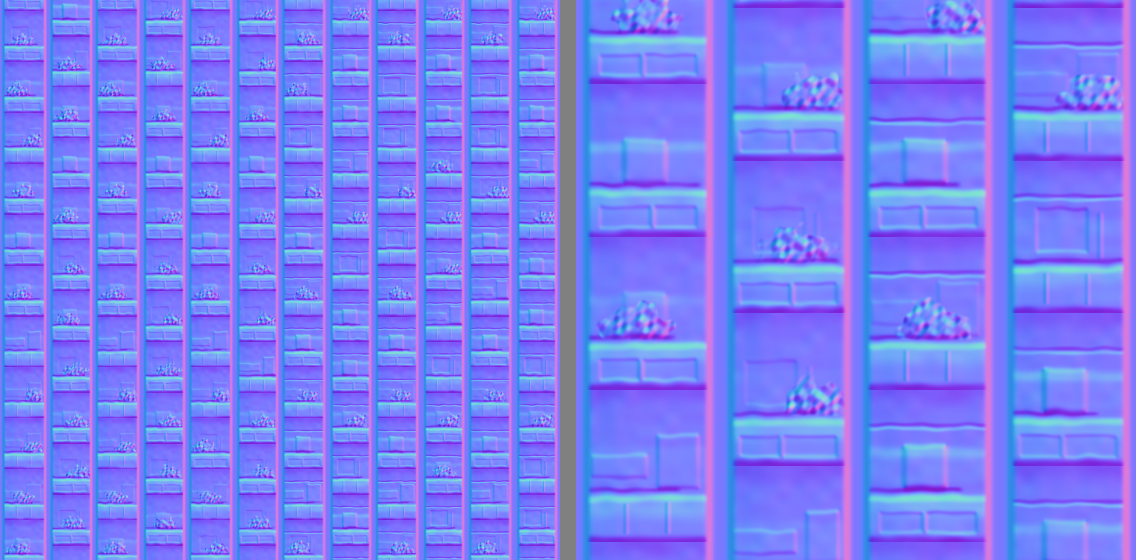
Left, the full canvas; right, a detail of the centre.
A WebGL 2 fragment shader for this texture map:

```glsl
#version 300 es
precision highp float;
// Normal map of an apartment facade: 12 bays by 11 floors, every other bay
// shifted by half a floor. Each bay sums the surface slopes of its pillars,
// balcony rails, windows and plants, then encodes the normal as a colour.

uniform vec2 u_resolution;
out vec4 fragColor;

const vec2 GRID = vec2(12.0, 11.0);
const vec2 CELL = vec2(64.0, 70.0);   // local units inside one bay

float hash(vec2 p) {
    vec3 q = fract(p.xyx * vec3(0.1031, 0.1030, 0.0973));
    q += dot(q, q.yzx + 33.33);
    return fract((q.x + q.y) * q.z);
}

float noise(vec2 p) {
    vec2 i = floor(p), f = fract(p);
    f = f * f * (3.0 - 2.0 * f);
    vec2 e = vec2(1.0, 0.0);
    return mix(mix(hash(i), hash(i + e), f.x),
               mix(hash(i + e.yx), hash(i + e.xx), f.x), f.y);
}

vec2 noiseSlope(vec2 p) {
    float e = 0.4, n = noise(p);
    return (n - vec2(noise(p + vec2(e, 0.0)), noise(p + vec2(0.0, e)))) / e;
}

float ridge(float d, float w) { return exp(-d * d / (w * w)); }

float span(float x, float lo, float hi, float soft) {
    return smoothstep(lo - soft, lo + soft, x) * (1.0 - smoothstep(hi - soft, hi + soft, x));
}

// Slopes along the four bevelled sides of a raised rectangle
vec2 panel(vec2 p, vec2 lo, vec2 hi, float w) {
    vec2 sides = vec2(ridge(p.x - hi.x, w) - ridge(p.x - lo.x, w),
                      ridge(p.y - hi.y, w) - ridge(p.y - lo.y, w));
    return sides * vec2(span(p.y, lo.y, hi.y, 1.0), span(p.x, lo.x, hi.x, 1.0));
}

// Thin groove: one side faces back, the other forward
float groove(float d, float w) { return ridge(d - w, w) - ridge(d + w, w); }

vec2 balcony(vec2 p, float split, float plain) {
    vec2 s = vec2(0.0);
    s.y += 0.9 * ridge(p.y - 20.0, 1.7) + 0.28 * ridge(p.y - 16.0, 4.5);
    s.y += 0.10 * span(p.y, 2.0, 18.0, 2.0);
    s.y -= 0.85 * ridge(p.y - 0.5, 2.2);
    // Inset fronts, or a plain band in three parts
    vec2 inset = panel(p, vec2(10.0, 4.5), vec2(split, 13.5), 1.1)
               + panel(p, vec2(split + 2.0, 4.5), vec2(54.0, 13.5), 1.1);
    float seams = groove(p.x - 22.0, 0.8) + groove(p.x - 41.0, 0.8);
    s -= 0.38 * inset * (1.0 - plain);
    s.x += 0.40 * seams * plain * span(p.y, 4.0, 18.0, 1.0);
    return s;
}

vec2 windows(vec2 p, float kind, float shift) {
    vec2 s = vec2(0.0, 0.10 * span(p.y, 27.0, 44.0, 2.0));
    if (kind < 0.35) {          // raised middle pane
        s += 0.50 * panel(p, vec2(21.0, 25.0), vec2(40.0, 44.0), 1.5);
        s.y += 0.30 * ridge(p.y - 41.0, 2.5);
    } else if (kind < 0.7) {    // sunken pane beside a mullion
        s -= 0.38 * panel(p, vec2(15.0 + shift, 28.0), vec2(38.0 + shift, 48.0), 1.1);
        s.x += 0.35 * groove(p.x - 44.0 - shift, 0.9) * span(p.y, 25.0, 46.0, 1.0);
    } else {                    // wide low pane and a tall side pane
        s += 0.34 * panel(p, vec2(6.0, 30.0), vec2(33.0 + shift, 40.0), 1.2);
        s += 0.42 * panel(p, vec2(38.0 + shift, 25.0), vec2(55.0, 49.0), 1.2);
    }
    return s;
}

// Leafy mound with a ragged outline
vec2 plant(vec2 p, vec2 centre, float seed) {
    vec2 d = (p - centre) / vec2(17.0, 14.0);
    float edge = length(d) + 0.6 * (noise(p * 0.22 + seed) - 0.5);
    float leaves = (1.0 - smoothstep(0.75, 1.0, edge)) * smoothstep(22.0, 25.0, p.y);
    vec2 q = mat2(0.8, 0.6, -0.6, 0.8) * p;
    return leaves * (0.75 * noiseSlope(q * vec2(0.42, 0.27) + seed) + 0.25 * d);
}

void main() {
    vec2 uv = gl_FragCoord.xy / u_resolution;
    float bayX = uv.x * GRID.x - 1.0 / CELL.x;
    float bay = mod(floor(bayX), GRID.x), odd = mod(bay, 2.0);
    float floorY = uv.y * GRID.y - 0.782 + 0.5 * odd;
    float level = mod(floor(floorY), GRID.y);
    vec2 p = fract(vec2(bayX, floorY)) * CELL;

    // Bays in one half share a layout, with occasional exceptions
    float right = step(6.0, bay), own = hash(vec2(bay + 41.0, level));
    float family = odd + 2.0 * right + step(0.8, own) * (bay + 5.0);
    vec2 id = vec2(family * 7.0 + 3.0, level * 3.0 + 11.0);
    float kind = hash(id), seed = 50.0 * hash(id + 17.0), pick = hash(id + 29.0);
    float planted = step(pick, mix(0.72, 0.38, right));
    float plain = step(mix(0.72, 0.45, right), kind);

    // Parts inside the bay, with worn edges
    vec2 worn = p + vec2(0.0, 1.2 * (noise(p * 0.14 + seed) - 0.5));
    vec2 inner = balcony(worn, 27.0 + 8.0 * own, plain);
    inner += windows(worn, kind, 6.0 * own - 3.0) * mix(1.0, 0.55, planted);
    inner.y -= 0.65 * ridge(worn.y - 24.0, 1.1) * span(p.x, 4.0, 42.0 + 18.0 * own, 2.0);
    inner.y -= 0.28 * ridge(p.y - 70.0, 7.0) + 0.45 * right * groove(worn.y - 53.0, 0.9);
    inner *= 0.7 + 0.6 * noise(p * 0.09 + seed + 9.0);
    inner += planted * plant(p, vec2(mix(22.0, 46.0, hash(id + 37.0)), 27.0), seed);
    inner += 0.06 * noiseSlope(p * 0.16 + seed);

    // Pillar flanks, drifting slightly across the wall
    float leftEdge = 4.0 + 2.0 * odd;
    float rightEdge = mix(61.0, 58.5, uv.x) - 0.8 * odd;
    vec2 slope = vec2(-0.02, -0.06) + inner * span(p.x, leftEdge + 1.0, rightEdge - 1.5, 1.5);
    slope.x += (0.95 + 0.2 * own) * ridge(p.x - rightEdge, 1.8);
    slope.x -= 0.75 * ridge(p.x - leftEdge, 2.0) + 0.13 * ridge(p.x - leftEdge - 8.0, 9.0);
    slope.y += 0.18 * ridge(p.x - leftEdge, 2.4);

    fragColor = vec4(0.5 + 0.5 * normalize(vec3(slope, 1.0)), 1.0);
}
```
